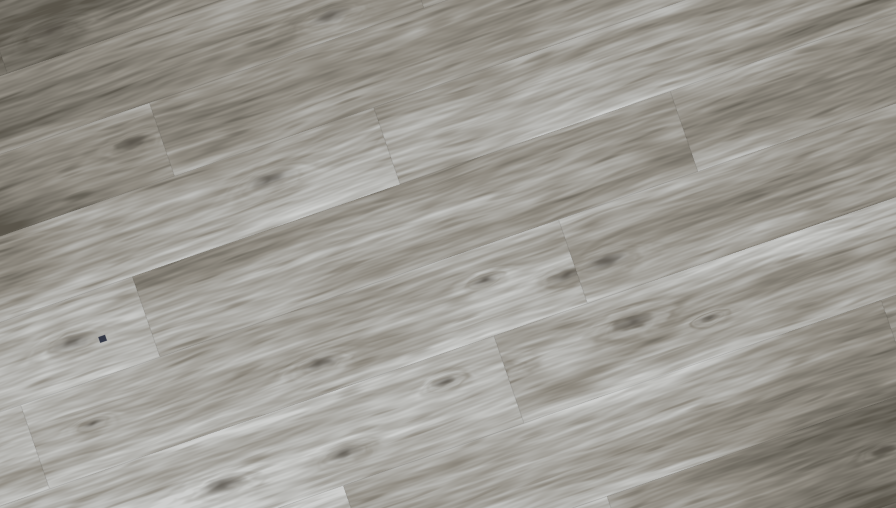
This texture is drawn by a WebGL 2 fragment shader. Its source:

```glsl
#version 300 es
precision highp float;
uniform vec2 u_resolution;
out vec4 fragColor;

#define TILT 0.332
#define PLANK_LENGTH 1.12
#define FIRST_SEAM 0.287
#define ROW_WIDTH 0.149
#define ROW_GROWTH 0.00367
#define SEAM_HALF_WIDTH 0.0008
#define SEAM_DARKNESS 0.09
#define KNOT_SPACING 0.26
#define STREAK_CONTRAST 0.68
#define FIBRE_CONTRAST 0.55
#define RING_CONTRAST 0.13

const vec3 DARK_OAK = vec3(0.43, 0.415, 0.38);
const vec3 PALE_OAK = vec3(0.74, 0.74, 0.73);
const vec3 WARM_TINT = vec3(0.006, -0.004, -0.016);
const vec3 KNOT_BROWN = vec3(0.33, 0.31, 0.28);
const vec3 CHIP_BLUE = vec3(0.20, 0.22, 0.28);

vec2 hash2(vec2 p) {
  vec3 a = fract(p.xyx * vec3(0.1031, 0.1030, 0.0973));
  a += dot(a, a.yzx + 33.33);
  return fract((a.xx + a.yz) * a.zy);
}

vec2 gradient(vec2 cell) {
  float angle = 6.2832 * hash2(cell).x;
  return vec2(cos(angle), sin(angle));
}

float gradientNoise(vec2 p) {
  vec2 i = floor(p), f = p - i;
  vec2 s = f * f * f * (f * (f * 6.0 - 15.0) + 10.0);
  vec2 e = vec2(1.0, 0.0);
  float low = mix(dot(gradient(i), f), dot(gradient(i + e), f - e), s.x);
  float high = mix(dot(gradient(i + e.yx), f - e.yx), dot(gradient(i + 1.0), f - 1.0), s.x);
  return mix(low, high, s.y);
}

float streaks(vec2 p) {
  float sum = 0.0, amplitude = 0.65;
  for (int i = 0; i < 4; i++) {
    sum += amplitude * gradientNoise(p);
    p = p * vec2(1.6, 2.0) + 17.3;
    amplitude *= 0.6;
  }
  return sum;
}

// x: dark core, y: wide bend of the grain around it
vec2 knots(float along, float v, float width, vec2 plank, float density) {
  vec2 sum = vec2(0.0);
  float cell = floor(along / KNOT_SPACING);
  for (float k = -1.0; k <= 1.0; k++) {
    vec2 seed = vec2(cell + k, plank.y * 7.0 + plank.x) + 50.0;
    vec2 place = hash2(seed), kind = hash2(seed + 31.7);
    vec2 centre = vec2((cell + k + 0.2 + 0.6 * place.x) * KNOT_SPACING, 0.3 + 0.4 * place.y);
    vec2 d = vec2(along - centre.x, (v - centre.y) * width) / vec2(0.027, 0.009);
    d /= 0.5 + 0.6 * kind.y;
    d += 0.5 * gradientNoise(vec2(along, v * width) * vec2(40.0, 110.0));
    float r2 = dot(d, d);
    sum += step(kind.x, density) * vec2(exp(-r2), exp(-0.11 * r2));
  }
  return sum;
}

// Dim corners and a smudge at the left edge
float lighting(vec2 q) {
  vec2 corner = q - vec2(1.76, 1.0), smudge = q - vec2(0.0, 0.48);
  float light = 0.67 + 0.14 * q.y;
  light -= 0.52 * exp(-4.5 * dot(q, q));
  light -= 0.85 * exp(-9.0 * dot(corner, corner));
  light -= 0.50 * exp(-130.0 * dot(smudge, smudge));
  return light - 0.20 * smoothstep(0.8, 1.6, q.x) * smoothstep(0.6, 0.1, q.y);
}

vec3 floorColour(vec2 q, float pixel) {
  float c = cos(TILT), s = sin(TILT);
  float along = q.x * c - q.y * s, across = q.y * c + q.x * s;

  // Rows widen slowly towards the viewer
  float width = sqrt(ROW_WIDTH * ROW_WIDTH + 4.0 * ROW_GROWTH * (across - FIRST_SEAM));
  float rowPos = (width - ROW_WIDTH) / (2.0 * ROW_GROWTH);
  float row = floor(rowPos), v = rowPos - row;
  float stagger = fract(0.08 + 0.6 * row - 0.22 * cos(1.1 * (row - 1.9)));
  float lengthPos = along / PLANK_LENGTH - stagger;
  vec2 plank = vec2(floor(lengthPos), row);
  float u = lengthPos - plank.x;

  // Knotty planks are also the paler ones
  float knotty = (row >= 0.0 && plank.x < 0.0) || row == 4.0 ? 1.0 : 0.0;
  vec2 knot = knots(along, v, width, plank, mix(0.10, 0.72, knotty));
  vec2 seed = hash2(plank + 20.0);
  vec2 g = vec2(along, across) + 40.0 * seed + 10.0;
  g.y += 0.008 * gradientNoise(g * vec2(3.5, 6.0));

  // Grain: broad streaks, arched rings, fine fibres, short pores
  float field = gradientNoise(g * vec2(1.3, 8.0)) + 0.12 * gradientNoise(g * vec2(5.0, 30.0));
  float rings = sin(20.0 * (field + 0.6 * knot.y));
  rings = 0.3 - 1.3 * pow(0.5 + 0.5 * rings, 3.0);
  float ringMask = smoothstep(-0.1, 0.35, gradientNoise(g * vec2(1.3, 6.0) + 9.0)) + 0.7 * knot.y;
  float fibre = 0.55 * gradientNoise(g * vec2(4.5, 100.0)) + 0.45 * gradientNoise(g * vec2(16.0, 180.0));
  float pores = smoothstep(0.22, 0.55, gradientNoise(g * vec2(9.0, 100.0) + 5.0));
  float edge = smoothstep(0.30, 0.5, abs(v - 0.5));
  edge *= smoothstep(-0.1, 0.4, gradientNoise(vec2(along * 2.0, row * 7.3) + 30.0));

  float tone = lighting(q) + 0.14 * (knotty - 0.5) + 0.16 * (seed.x - 0.5);
  tone += STREAK_CONTRAST * streaks(g * vec2(1.0, 13.0) + vec2(0.0, knot.y));
  tone += FIBRE_CONTRAST * fibre + RING_CONTRAST * rings * ringMask;
  tone += 0.30 * edge - 0.25 * pores - 0.12 * knot.y;
  tone = clamp(tone, -0.25, 1.2);
  vec3 colour = mix(DARK_OAK, PALE_OAK, tone);
  colour += WARM_TINT * max(0.0, 1.0 - abs(2.0 * tone - 0.8));
  colour = mix(colour, KNOT_BROWN, 0.75 * min(knot.x, 1.0));

  // Seams between rows and at plank ends
  float gap = min(min(v, 1.0 - v) * width, min(u, 1.0 - u) * PLANK_LENGTH);
  float seam = 1.0 - smoothstep(SEAM_HALF_WIDTH - pixel, SEAM_HALF_WIDTH + pixel, gap);
  colour *= 1.0 - SEAM_DARKNESS * seam;

  // One small chip
  vec2 chip = abs(mat2(c, s, -s, c) * (q - vec2(0.202, 0.667))) - vec2(0.007, 0.006);
  return mix(colour, CHIP_BLUE, 1.0 - smoothstep(-pixel, pixel, max(chip.x, chip.y)));
}

void main() {
  float pixel = 1.0 / u_resolution.y;
  vec3 colour = vec3(0.0);
  for (int i = 0; i < 4; i++) {
    vec2 p = (gl_FragCoord.xy + 0.5 * vec2(i & 1, i >> 1) - 0.25) * pixel;
    colour += 0.25 * floorColour(vec2(p.x, 1.0 - p.y), 0.5 * pixel);
  }
  fragColor = vec4(colour, 1.0);
}
```
